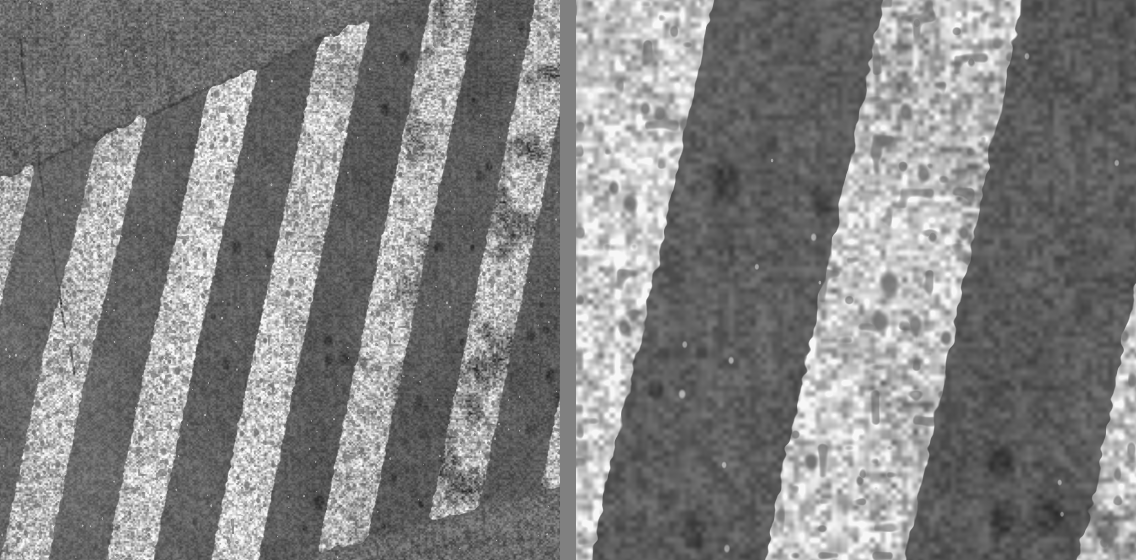
Left, the full canvas; right, a detail of the centre.
Write a Shadertoy shader that draws this texture.

```glsl
// Worn, slanted white road stripes painted on grainy grey asphalt.

#define PERIOD 0.1875      // horizontal distance between stripes
#define PAINT_SHARE 0.45   // painted part of each period
#define SLANT 0.205        // sideways shift per unit of height
#define CORNER 0.014       // rounding of the stripe ends
#define EDGE_WEAR 0.006    // raggedness of the paint edge
#define GRAIN_SCALE 310.0
#define PAINT_GRAIN 0.68
#define ROAD_GRAIN 0.28
#define PAINT_TONE 0.765
#define ROAD_TONE 0.415

float hash(vec2 p) {
    return fract(sin(dot(p, vec2(127.1, 311.7))) * 43758.5453);
}

float noise(vec2 p) {
    vec2 i = floor(p), f = fract(p);
    f = f * f * (3.0 - 2.0 * f);
    return mix(mix(hash(i), hash(i + vec2(1, 0)), f.x),
               mix(hash(i + vec2(0, 1)), hash(i + vec2(1, 1)), f.x), f.y);
}

float fbm(vec2 p) {
    float sum = 0.0, amp = 0.53;
    for (int i = 0; i < 4; i++) {
        sum += amp * noise(p);
        p = p * 2.03 + 17.3;
        amp *= 0.5;
    }
    return sum;
}

// Soft round spots, at most one in each cell of a jittered grid.
float spots(vec2 p, float cells, float radius, float density) {
    vec2 q = p * cells, id = floor(q);
    float cover = 0.0;
    for (int y = -1; y <= 1; y++)
    for (int x = -1; x <= 1; x++) {
        vec2 c = id + vec2(x, y);
        vec2 center = c + vec2(hash(c + 3.1), hash(c + 7.7));
        float r = radius * (0.5 + hash(c + 11.9));
        float d = length((q - center) * vec2(1.15, 0.85));
        float present = step(hash(c + 23.5), density);
        cover = max(cover, present * (1.0 - smoothstep(r * 0.4, r, d)));
    }
    return cover;
}

// Stripe number; the stripes lean a little more towards the upper left.
float stripeCoord(vec2 p) {
    float n = (p.x - 0.475 + SLANT * (0.479 - p.y)) / PERIOD;
    float side = max(0.8 - p.x, 0.0);
    return n - 0.6 * side * side * max(p.y - 0.35, 0.0);
}

// Signed distance to the slanted limits of the striped band.
float bandDistance(vec2 p) {
    float top = 0.92 * (p.y - 0.682 - 0.43 * p.x);
    float bottom = 0.96 * (0.28 * p.x - 0.148 - p.y);
    return max(top, bottom);
}

float stripeDistance(float n, float band) {
    float across = abs(fract(n - 0.5 * PAINT_SHARE + 0.5) - 0.5);
    float side = (across - 0.5 * PAINT_SHARE) * PERIOD * 0.98;
    vec2 q = vec2(side, band) + CORNER;
    return length(max(q, 0.0)) + min(max(q.x, q.y), 0.0) - CORNER;
}

float roadTone(vec2 p, float band, float grain) {
    float outside = smoothstep(-0.01, 0.015, band);
    float inner = mix(0.405, 0.35, smoothstep(0.05, 0.6, p.x));
    float tone = mix(inner, ROAD_TONE, outside);
    tone += (grain - 0.5) * ROAD_GRAIN * mix(0.8, 1.25, outside);
    tone += 0.1 * (fbm(p * 12.0) - 0.5);
    // Oil spots gather at the lower right; pale chips are rare.
    float oil = spots(p, 22.0, 0.24, mix(0.06, 0.32, smoothstep(0.3, 0.8, p.x - 0.3 * p.y)));
    tone -= 0.1 * oil * (1.0 - outside);
    tone += 0.28 * spots(p + 4.0, 75.0, 0.16, 0.07);
    // Dark seam along the upper limit of the band.
    float seam = abs(band + 0.008 * (noise(p * 35.0) - 0.5));
    float seamFade = smoothstep(0.75, 0.3, p.x) * step(0.4, p.y);
    return tone - 0.08 * seamFade * (1.0 - smoothstep(0.001, 0.006, seam));
}

float paintTone(vec2 p, float n, float grain) {
    float tone = PAINT_TONE - 0.04 + 0.08 * exp(-0.5 * (n + 0.4) * (n + 0.4));
    tone += (grain - 0.5) * PAINT_GRAIN + 0.12 * (fbm(p * 14.0) - 0.5);
    // Grey abrasion is strongest on the right.
    float wear = smoothstep(0.48, 0.72, fbm(p * vec2(19.0, 15.0) + 5.0));
    tone -= wear * mix(0.06, 0.3, smoothstep(0.45, 0.85, p.x));
    // Pits and chipped holes expose the road.
    float pits = smoothstep(0.76, 0.9, noise(p * 125.0 + 31.0));
    float holes = spots(p + 9.0, 42.0, 0.24, 0.28);
    return mix(tone, 0.4, max(0.6 * pits, 0.75 * holes));
}

void mainImage(out vec4 fragColor, in vec2 fragCoord) {
    vec2 p = fragCoord / iResolution.xy;
    float pixel = 1.0 / iResolution.y;
    float grain = 0.6 * noise(p * GRAIN_SCALE) + 0.4 * noise(p * GRAIN_SCALE * 0.53 + 40.0);

    // Ragged stripes over the road.
    float n = stripeCoord(p);
    float band = bandDistance(p) + 0.012 * (noise(p * 45.0) - 0.5);
    float d = stripeDistance(n, band);
    d += EDGE_WEAR * (0.6 * noise(p * 90.0) + 0.4 * noise(p * 240.0) - 0.5);
    float paint = 1.0 - smoothstep(-pixel, pixel, d);
    float tone = mix(roadTone(p, band, grain), paintTone(p, n, grain), paint);

    // Fine crack running down the left side.
    float crackX = 0.033 + 0.1625 * (0.935 - p.y) + 0.014 * (fbm(vec2(p.y * 16.0, 2.0)) - 0.5);
    float crack = 1.0 - smoothstep(0.0006, 0.0006 + 1.5 * pixel, abs(p.x - crackX));
    crack *= smoothstep(0.24, 0.32, p.y) * smoothstep(0.3, 0.5, noise(p * 28.0));
    tone -= crack * mix(0.08, 0.3, paint);

    fragColor = vec4(vec3(clamp(tone, 0.12, 0.97)), 1.0);
}
```
